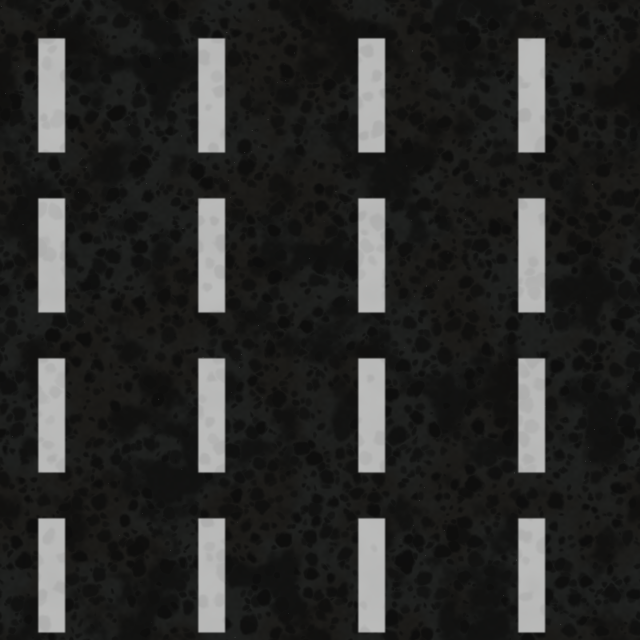
Give the GLSL for this pattern, as a three.js fragment shader.

```glsl
// Dark mottled asphalt with a four by four grid of worn pale upright dashes.
varying vec2 vUv;

const float REPEATS = 4.0;
const vec2 DASH_CENTER = vec2(0.323, 0.4036);   // in units of one repeat
const vec2 DASH_HALF = vec2(0.0838, 0.3568);
const float DASH_SOFTNESS = 0.009;

const vec3 ASPHALT = vec3(0.118, 0.124, 0.119);
const vec3 ASPHALT_WARM = vec3(0.108, 0.104, 0.094);
const vec3 TAR = vec3(0.046, 0.046, 0.044);
const vec3 PAINT = vec3(0.735, 0.737, 0.733);
const vec3 PAINT_WORN = vec3(0.665, 0.666, 0.663);

float hash(vec2 p, float seed) {
  return fract(sin(dot(p, vec2(127.1, 311.7)) + seed * 74.7) * 43758.5453);
}

// Value noise that wraps after n cells.
float noise(vec2 uv, float n, float seed) {
  vec2 p = uv * n;
  vec2 i = floor(p);
  vec2 f = fract(p);
  f = f * f * (3.0 - 2.0 * f);
  float a = hash(mod(i, n), seed);
  float b = hash(mod(i + vec2(1.0, 0.0), n), seed);
  float c = hash(mod(i + vec2(0.0, 1.0), n), seed);
  float d = hash(mod(i + 1.0, n), seed);
  return mix(mix(a, b, f.x), mix(c, d, f.x), f.y);
}

float fbm(vec2 uv, float n, float seed) {
  float sum = 0.0;
  float weight = 0.5;
  for (int k = 0; k < 4; k++) {
    sum += weight * noise(uv, n, seed + float(k));
    n *= 2.0;
    weight *= 0.5;
  }
  return sum / 0.9375;
}

// Round spots scattered in n by n wrapping cells; radii are in cell units.
float spots(vec2 uv, float n, vec2 radii, float soft, float density, float seed) {
  vec2 p = uv * n;
  vec2 base = floor(p);
  float cover = 0.0;
  for (int y = -1; y <= 1; y++) {
    for (int x = -1; x <= 1; x++) {
      vec2 cell = base + vec2(float(x), float(y));
      vec2 id = mod(cell, n);
      vec2 center = cell + vec2(hash(id, seed), hash(id, seed + 1.0));
      float radius = mix(radii.x, radii.y, hash(id, seed + 2.0));
      float strength = mix(0.65, 1.0, hash(id, seed + 3.0));
      float present = step(hash(id, seed + 4.0), density);
      float disc = 1.0 - smoothstep(radius - soft, radius + soft, length(p - center));
      cover = max(cover, disc * strength * present);
    }
  }
  return cover;
}

// Bends positions so that spots get ragged outlines.
vec2 warp(vec2 uv, float amount) {
  vec2 bend = vec2(fbm(uv, 50.0, 11.0), fbm(uv, 50.0, 17.0)) - 0.5;
  return uv + amount * bend;
}

float dashMask(vec2 uv) {
  vec2 d = abs(fract(uv * REPEATS) - DASH_CENTER) - DASH_HALF;
  vec2 inside = 1.0 - smoothstep(-DASH_SOFTNESS, DASH_SOFTNESS, d);
  return inside.x * inside.y;
}

vec3 asphalt(vec2 uv) {
  vec2 p = warp(uv, 0.014);
  float large = spots(p, 42.0, vec2(0.22, 0.56), 0.15, 0.52, 1.0);
  float small = spots(p, 84.0, vec2(0.2, 0.48), 0.2, 0.36, 7.0);
  float clumps = smoothstep(0.5, 0.72, fbm(uv, 20.0, 23.0));
  float tar = max(max(large, small * 0.8), clumps * 0.75);
  float warmth = smoothstep(0.35, 0.7, fbm(uv, 14.0, 31.0));
  vec3 ground = mix(ASPHALT, ASPHALT_WARM, warmth);
  ground *= 0.94 + 0.12 * noise(uv, 160.0, 37.0);
  float flecks = spots(uv, 96.0, vec2(0.04, 0.1), 0.06, 0.006, 41.0);
  return mix(ground, TAR, tar * 0.9) + 0.12 * flecks;
}

vec3 paint(vec2 uv) {
  float blotches = spots(warp(uv, 0.014), 44.0, vec2(0.25, 0.6), 0.14, 0.42, 53.0);
  float wear = 0.65 * blotches + 0.5 * (fbm(uv, 24.0, 61.0) - 0.25);
  return mix(PAINT, PAINT_WORN, clamp(wear, 0.0, 1.0));
}

void main() {
  vec3 color = mix(asphalt(vUv), paint(vUv), dashMask(vUv));
  gl_FragColor = vec4(color, 1.0);
}
```
